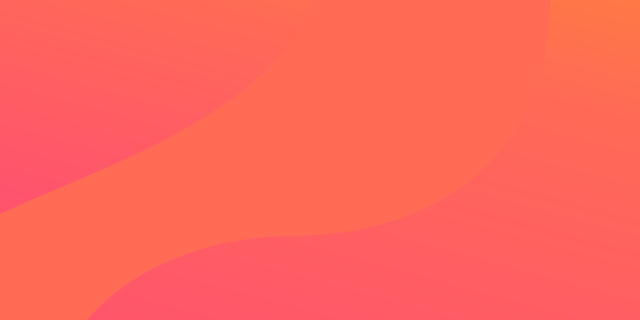
A Shadertoy shader for this background:

```glsl
// Draws a flat coral wave sweeping across a slanted pink to orange gradient.
#define PINK vec3(1.0, 0.325, 0.43)
#define CORAL vec3(1.0, 0.42, 0.335)
#define ORANGE vec3(1.0, 0.475, 0.27)
#define GRADIENT_SLANT 0.27
#define LEFT_RANGE vec2(0.40, 1.18)
#define RIGHT_RANGE vec2(-0.05, 1.19)
#define ORANGE_END 1.55

vec2 bezier(vec2 a, vec2 b, vec2 c, vec2 d, float t) {
    float s = 1.0 - t;
    return s * s * s * a + 3.0 * s * s * t * b + 3.0 * s * t * t * c + t * t * t * d;
}

vec2 bezierTangent(vec2 a, vec2 b, vec2 c, vec2 d, float t) {
    float s = 1.0 - t;
    return normalize(s * s * (b - a) + 2.0 * s * t * (c - b) + t * t * (d - c));
}

// Approximate signed distance to a curve rising to the right; positive above it
float curveSide(vec2 p, vec2 a, vec2 b, vec2 c, vec2 d) {
    float low = 0.0, high = 1.0;
    // Bisect for the curve point on the same falling diagonal as p
    for (int i = 0; i < 16; i++) {
        float mid = 0.5 * (low + high);
        vec2 q = bezier(a, b, c, d, mid);
        if (q.x + q.y < p.x + p.y) low = mid;
        else high = mid;
    }
    float t = 0.5 * (low + high);
    vec2 tangent = bezierTangent(a, b, c, d, t);
    vec2 offset = p - bezier(a, b, c, d, t);
    return tangent.x * offset.y - tangent.y * offset.x;
}

float upperEdge(vec2 p) {
    return curveSide(p, vec2(0.0, 0.331), vec2(0.286, 0.469),
                     vec2(0.846, 0.635), vec2(0.977, 1.0));
}

float lowerEdge(vec2 p) {
    vec2 joint = vec2(0.911, 0.263);
    if (p.x + p.y < joint.x + joint.y)
        return curveSide(p, vec2(0.273, 0.0), vec2(0.411, 0.164),
                         vec2(0.651, 0.260), joint);
    return curveSide(p, joint, vec2(1.354, 0.263),
                     vec2(1.714, 0.5), vec2(1.719, 1.0));
}

// Pink to coral over the range, then on towards orange
vec3 slantedGradient(float height, vec2 range) {
    float warm = clamp((height - range.x) / (range.y - range.x), 0.0, 1.0);
    float hot = clamp((height - range.y) / (ORANGE_END - range.y), 0.0, 1.0);
    return mix(mix(PINK, CORAL, warm), ORANGE, hot);
}

void mainImage(out vec4 fragColor, in vec2 fragCoord) {
    vec2 p = fragCoord / iResolution.xy * vec2(2.0, 1.0);
    float halfPixel = 0.75 / iResolution.y;
    float height = p.y + GRADIENT_SLANT * p.x;

    // Wave with a gradient field on either side
    float aboveWave = smoothstep(-halfPixel, halfPixel, upperEdge(p));
    float belowWave = smoothstep(-halfPixel, halfPixel, -lowerEdge(p));
    vec3 color = mix(CORAL, slantedGradient(height, LEFT_RANGE), aboveWave);
    color = mix(color, slantedGradient(height, RIGHT_RANGE), belowWave);

    fragColor = vec4(color, 1.0);
}
```
